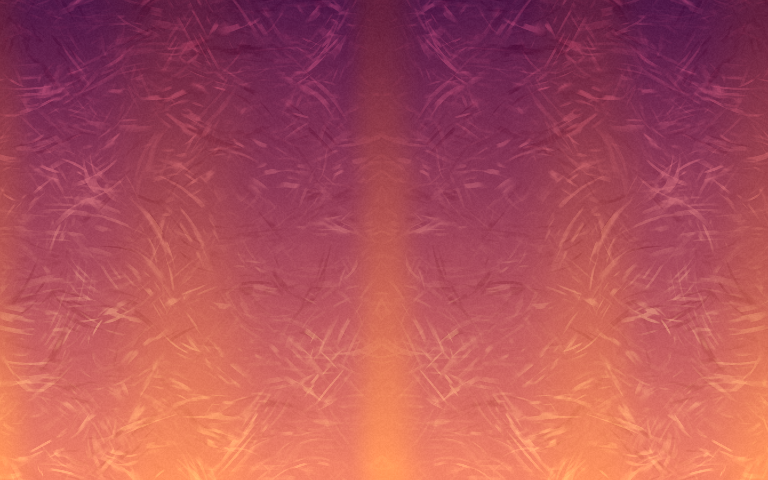
This background is drawn by a WebGL 1 fragment shader. Its source:

```glsl
precision highp float;
// Dusk-coloured painted wall: a plum to apricot vertical ramp crossed by soft
// warm columns, under mirrored patches of fine curved brush scratches.
// Patches are scattered by hash in several jittered grids of growing density.

uniform vec2 u_resolution;

const vec3 APRICOT = vec3(0.975, 0.540, 0.388);     // ramp, bottom
const vec3 ROSE = vec3(0.685, 0.265, 0.365);        // ramp, control colour
const vec3 PLUM = vec3(0.345, 0.105, 0.272);        // ramp, top
const vec3 WARM_TINT = vec3(0.050, 0.060, -0.025);  // inside the columns
const vec3 COOL_TINT = vec3(-0.022, -0.028, 0.012); // between the columns
const vec3 LIFT_LOW = vec3(0.130, 0.230, 0.110);    // scratch highlight, bottom
const vec3 LIFT_HIGH = vec3(0.290, 0.130, 0.140);   // scratch highlight, top
const float TOP_GREEN = 0.35;      // share of the green tint left at the top
const float MIRROR_X = 0.497;
const float INK_OPACITY = 0.80;
const float SHADE_DEPTH = 0.060;
const float BRISTLE_DENSITY = 175.0; // bristle lines per canvas height
const float GRAIN = 0.035;
const float GRAIN_CELLS = 420.0;

float hash(vec2 p) {
  vec3 q = fract(p.xyx * vec3(0.1031, 0.1030, 0.0973));
  q += dot(q, q.yzx + 33.33);
  return fract((q.x + q.y) * q.z);
}

float noise(vec2 p) {
  vec2 i = floor(p);
  vec2 f = fract(p);
  f = f * f * (3.0 - 2.0 * f);
  return mix(mix(hash(i), hash(i + vec2(1.0, 0.0)), f.x),
             mix(hash(i + vec2(0.0, 1.0)), hash(i + 1.0), f.x), f.y);
}

// Soft band: rises from a to b, falls from c to d.
float band(float x, float a, float b, float c, float d) {
  return smoothstep(a, b, x) * (1.0 - smoothstep(c, d, x));
}

float warmColumns(float x) {
  float warm = 1.0 - smoothstep(-0.01, 0.05, x);
  warm += 0.75 * band(x, 0.11, 0.22, 0.25, 0.37);
  warm += band(x, 0.445, 0.49, 0.50, 0.56);
  warm += 0.75 * band(x, 0.66, 0.76, 0.78, 0.86);
  return warm + 0.9 * smoothstep(0.90, 1.0, x);
}

// Patches of parallel, slightly bent bristle lines; one patch per grid cell.
float scratches(vec2 p, float cells, float seed) {
  vec2 q = p * cells;
  vec2 home = floor(q);
  float bristles = BRISTLE_DENSITY / cells;
  float ink = 0.0;
  for (int j = -1; j <= 1; j++) {
    for (int i = -1; i <= 1; i++) {
      vec2 id = home + vec2(float(i), float(j));
      vec2 key = id + seed;
      vec2 jitter = vec2(hash(key), hash(key + 17.3));
      float angle = mix(-1.2, 1.2, hash(key + 41.7));
      float c = cos(angle);
      float s = sin(angle);
      vec2 d = q - id - jitter;
      d = vec2(c * d.x + s * d.y, c * d.y - s * d.x);
      d.y += (hash(key + 63.1) - 0.5) * 0.8 * d.x * d.x;
      float width = mix(0.14, 0.50, hash(key + 87.9));
      float cover = 1.0 - smoothstep(0.4, 1.0, length(d / vec2(0.9, width)));
      if (cover > 0.0) {
        vec2 offset = jitter * 90.0 + 50.0;
        float line = smoothstep(0.50, 0.80, noise(vec2(d.x * 1.8, d.y * bristles) + offset));
        float gaps = smoothstep(0.30, 0.65, noise(d * vec2(0.25, 0.7) * bristles + offset.yx));
        float strength = hash(key + 29.5);
        ink = max(ink, cover * line * gaps * mix(0.12, 1.0, strength * strength));
      }
    }
  }
  return ink;
}

void main() {
  vec2 uv = gl_FragCoord.xy / u_resolution;
  float aspect = u_resolution.x / u_resolution.y;
  vec2 p = vec2(uv.x * aspect, uv.y);
  vec2 mirrored = vec2(abs(uv.x - MIRROR_X) * aspect, uv.y);

  // Vertical ramp, gently clouded
  float cloud = noise(mirrored * 5.0 + 8.0) + 0.5 * noise(mirrored * 13.0) - 0.75;
  float h = clamp(uv.y + 0.04 * cloud, 0.0, 1.0);
  vec3 color = mix(mix(APRICOT, ROSE, h), mix(ROSE, PLUM, h), h);

  // Warm columns, redder towards the top
  float warm = warmColumns(uv.x + 0.012 * cloud);
  vec3 tint = mix(COOL_TINT, WARM_TINT, warm);
  tint.g *= mix(1.0, TOP_GREEN, h);
  color += tint;

  // Scratches from coarse to fine, sparse along the middle column
  float ink = 0.0;
  float shade = 0.0;
  for (int k = 0; k < 5; k++) {
    float level = float(k);
    float cells = 5.5 + 2.3 * level;
    ink += scratches(mirrored, cells, 7.0 + 48.0 * level);
    if (k < 2) shade += scratches(mirrored, cells + 1.7, 311.0 + 48.0 * level);
  }
  float chips = scratches(mirrored, 24.0, 157.0);
  ink += chips * smoothstep(0.45, 0.75, noise(mirrored * 7.0 + 31.0));
  float clusters = mix(0.55, 1.15, noise(mirrored * 4.0 + 57.0));
  float fade = (1.0 - 0.30 * warm) * mix(0.35, 1.0, smoothstep(0.02, 0.13, mirrored.x));
  color -= SHADE_DEPTH * min(shade, 1.0) * fade;
  vec3 lift = mix(LIFT_LOW, LIFT_HIGH, smoothstep(0.25, 0.95, uv.y));
  color += lift * INK_OPACITY * min(ink * clusters, 1.0) * fade;

  // Fine plaster grain
  color += GRAIN * (noise(p * GRAIN_CELLS) - 0.5);
  gl_FragColor = vec4(clamp(color, 0.0, 1.0), 1.0);
}
```
